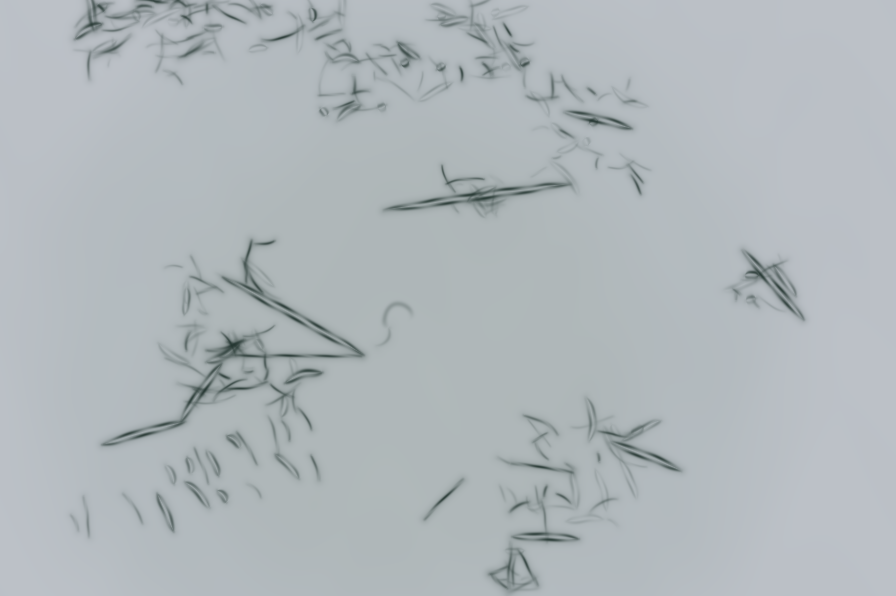
Give the GLSL for this texture, as a Shadertoy shader.

```glsl
// Smooth blue-grey board with clusters of thin, half-erased sketch strokes.

const vec3 BOARD_MID   = vec3(0.702, 0.731, 0.748);
const vec3 BOARD_GREEN = vec3(0.685, 0.717, 0.724);
const vec3 BOARD_LIGHT = vec3(0.734, 0.754, 0.778);
const vec3 INK         = vec3(0.13, 0.20, 0.18);
const vec2 SHADE_CENTER = vec2(0.68, 0.40);
const float HAZE = 0.0045;      // strength of the soft mottling
const float WOBBLE = 0.0013;    // hand tremor of every stroke
const float REACH = 0.08;       // how far strokes leave their cluster
const float LINE_WIDTH = 0.0029;
const float SMUDGE = 0.13;      // grey halo rubbed around each stroke

// Cluster centre (xy) and half size (zw), in canvas heights
const vec4 CLUSTERS[11] = vec4[11](
    vec4(0.22, 0.94, 0.08, 0.07), vec4(0.43, 0.96, 0.15, 0.05),
    vec4(0.64, 0.87, 0.10, 0.06), vec4(0.81, 0.93, 0.08, 0.07),
    vec4(0.98, 0.78, 0.09, 0.09), vec4(0.37, 0.47, 0.08, 0.13),
    vec4(0.41, 0.37, 0.10, 0.07), vec4(0.97, 0.21, 0.13, 0.09),
    vec4(1.28, 0.53, 0.05, 0.04), vec4(0.86, 0.05, 0.03, 0.04),
    vec4(0.79, 0.67, 0.05, 0.03));

// Long dark strokes, from xy to zw
const vec4 LINES[11] = vec4[11](
    vec4(0.645, 0.647, 0.957, 0.692), vec4(0.375, 0.535, 0.610, 0.405),
    vec4(0.370, 0.402, 0.605, 0.402), vec4(0.303, 0.293, 0.371, 0.390),
    vec4(0.172, 0.254, 0.310, 0.293), vec4(0.860, 0.223, 0.960, 0.207),
    vec4(1.025, 0.258, 1.143, 0.211), vec4(0.860, 0.100, 0.970, 0.096),
    vec4(0.713, 0.130, 0.777, 0.195), vec4(1.246, 0.580, 1.348, 0.463),
    vec4(0.947, 0.812, 1.060, 0.785));

float hash(vec2 p) {
    vec3 q = fract(p.xyx * vec3(0.1031, 0.1030, 0.0973));
    q += dot(q, q.yzx + 33.33);
    return fract((q.x + q.y) * q.z);
}

// Bowed stroke of uneven pressure; a gap above zero splits it into two outlines
float stroke(vec2 p, vec2 a, vec2 b, float bow, float width, float gap) {
    float halfLength = 0.5 * length(b - a);
    vec2 dir = (b - a) / (2.0 * halfLength);
    vec2 q = p - 0.5 * (a + b);
    q = vec2(dot(q, dir), dot(q, vec2(-dir.y, dir.x)));
    float t = clamp(q.x / halfLength, -1.0, 1.0);
    float taper = 1.0 - t * t;
    q.y -= bow * taper;
    float side = abs(q.y) - gap * (1.0 - t * t * t * t);
    float d = length(vec2(max(abs(q.x) - halfLength, 0.0), side)) / width;
    float edge = clamp(q.y / width, -1.0, 1.0);
    float pressure = 0.66 + 0.34 * sin(q.x * 95.0 + a.x * 90.0 + 1.3 * edge);
    float core = pressure * (0.4 + 0.6 * sqrt(taper)) * exp(-d * d);
    return core + SMUDGE * exp(-d * d / 9.0) * (1.0 - core);
}

// Random short strokes in a few preferred directions
float clusterClear(vec2 p, vec4 cluster, float seed) {
    vec2 outside = abs(p - cluster.xy) - cluster.zw;
    if (max(outside.x, outside.y) > REACH) return 1.0;
    float clear = 1.0;
    float density = mix(1900.0, 3600.0, smoothstep(0.75, 0.9, cluster.y));
    int count = int(10.0 + density * cluster.z * cluster.w);
    for (int i = 0; i < count; i++) {
        vec2 id = vec2(float(i) + 3.0, seed * 17.0 + 5.0);
        vec2 pos = vec2(hash(id), hash(id + 41.3)) * 2.0 - 1.0;
        pos = cluster.xy + pos * cluster.zw;
        float kind = hash(id + 73.7);
        float angle = kind < 0.5 ? 0.25 : (kind < 0.8 ? -0.75 : 1.7);
        angle += 0.7 * (hash(id + 97.1) - 0.5);
        float size = mix(0.007, 0.038, pow(hash(id + 131.9), 1.5));
        vec2 arm = size * vec2(cos(angle), sin(angle));
        float bow = size * 0.45 * (hash(id + 157.3) - 0.5);
        float gap = hash(id + 181.7) < 0.3 ? 0.0045 : 0.0;
        float width = LINE_WIDTH * mix(0.75, 1.2, hash(id + 211.1));
        float strength = mix(0.16, 0.92, pow(hash(id + 239.9), 2.0));
        clear *= 1.0 - strength * stroke(p, pos - arm, pos + arm, bow, width, gap);
    }
    return clear;
}

// Rising, uneven row of slanted dabs
float rowClear(vec2 p, vec2 start, vec2 end, float seed) {
    float clear = 1.0;
    for (int i = 0; i < 9; i++) {
        vec2 id = vec2(float(i) + 11.0, seed);
        vec2 pos = mix(start, end, (float(i) + 0.7 * hash(id)) / 8.0);
        pos.y += 0.03 * (hash(id + 91.0) - 0.5);
        float angle = -1.1 + 0.7 * (hash(id + 19.0) - 0.5);
        vec2 arm = mix(0.012, 0.036, hash(id + 37.0)) * vec2(cos(angle), sin(angle));
        float gap = hash(id + 53.0) < 0.35 ? 0.004 : 0.0;
        float strength = mix(0.25, 0.7, hash(id + 71.0));
        clear *= 1.0 - strength * stroke(p, pos - arm, pos + arm, 0.003, LINE_WIDTH, gap);
    }
    return clear;
}

// Faint hook: an open arc with a short tail
float curl(vec2 p) {
    vec2 q = p - vec2(0.668, 0.466);
    float d = (length(q) - 0.023) / 0.0045;
    float arc = exp(-d * d) * smoothstep(-0.018, 0.012, q.y - 0.5 * q.x);
    return max(arc, stroke(p, vec2(0.654, 0.448), vec2(0.634, 0.420), 0.009, 0.004, 0.0));
}

vec3 board(vec2 p) {
    float r = length(p - SHADE_CENTER);
    vec3 color = mix(BOARD_GREEN, BOARD_MID, smoothstep(0.28, 0.50, r));
    color = mix(color, BOARD_LIGHT, smoothstep(0.50, 0.74, r));
    float haze = sin(p.x * 9.0 + 2.0 * sin(p.y * 7.0)) + 0.6 * sin(p.y * 23.0 + 3.0 * sin(p.x * 17.0));
    return color + HAZE * 0.5 * haze;
}

void mainImage(out vec4 fragColor, in vec2 fragCoord) {
    vec2 p = fragCoord / iResolution.y;
    vec2 hand = p + WOBBLE * (sin(p.yx * vec2(61.0, 73.0)) + 0.3 * sin(p.yx * 170.0));

    float clear = 1.0 - 0.24 * curl(hand);
    for (int i = 0; i < 11; i++) {
        clear *= clusterClear(hand, CLUSTERS[i], float(i));
        float gap = i % 3 == 2 ? 0.0 : 0.0048;
        vec2 steady = mix(p, hand, 0.4);
        clear *= 1.0 - 0.9 * stroke(steady, LINES[i].xy, LINES[i].zw, 0.001, LINE_WIDTH, gap);
    }
    clear *= rowClear(hand, vec2(0.09, 0.11), vec2(0.51, 0.21), 7.0);
    clear *= rowClear(hand, vec2(0.27, 0.21), vec2(0.50, 0.28), 29.0);

    fragColor = vec4(mix(INK, board(p), clear), 1.0);
}
```
